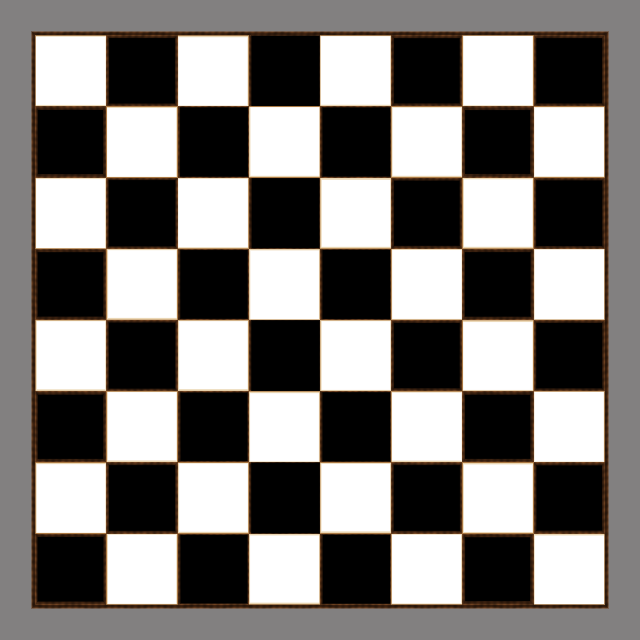
Write a three.js fragment shader that draws this pattern.

```glsl
// Eight by eight checkerboard with worn wooden rims, a thin frame and a grey surround.
varying vec2 vUv;

const float CELLS = 8.0;
const float BOARD_HALF = 0.4450;     // half width of the checkered area
const float FRAME_HALF = 0.4508;     // half width including the frame
const float SOFT = 0.0011;           // edge smoothing, in canvas units
const float CELL_SOFT = 0.010;       // edge smoothing, in cell units
const float DARK_RIM = 0.030;        // mean rim widths, in cell units
const float LIGHT_RIM = 0.018;
const float WEAR_PERIOD = 6.0;       // columns between the widest rims

const vec3 SURROUND = vec3(0.51, 0.50, 0.50);
const vec3 WHITE = vec3(1.0);
const vec3 BLACK = vec3(0.0);
const vec3 DARK_WOOD = vec3(0.20, 0.11, 0.05);
const vec3 WOOD = vec3(0.40, 0.24, 0.12);
const vec3 TAN = vec3(0.66, 0.46, 0.25);
const vec3 CREAM = vec3(0.92, 0.84, 0.70);

float hash(vec2 p) {
  return fract(sin(dot(p, vec2(127.1, 311.7))) * 4375.85);
}

float minOf(vec4 v) {
  return min(min(v.x, v.y), min(v.z, v.w));
}

// Fine wood streaks from layered sines.
float grain(vec2 p) {
  float streaks = sin(p.x * 610.0 + 2.0 * sin(p.y * 83.0))
                + sin(p.y * 570.0 + 2.0 * sin(p.x * 97.0));
  return 1.0 + 0.13 * streaks;
}

// Rim widths of a dark cell: left, bottom, right, top.
vec4 darkRim(vec2 cell) {
  float wear = 0.5 + 0.5 * cos(6.2832 * cell.x / WEAR_PERIOD);
  vec4 width = DARK_RIM * vec4(1.05, 1.5 * wear, 1.35 * wear, 1.5 * wear);
  return width + 0.008 * hash(cell);
}

// Rim widths of a light cell: each side varies on its own.
vec4 lightRim(vec2 cell) {
  vec4 vary = vec4(hash(cell + 3.1), hash(cell + 7.7),
                   hash(cell + 11.3), hash(cell + 17.9));
  return LIGHT_RIM * mix(vec4(0.5), vec4(1.3, 1.7, 1.0, 1.7), vary);
}

vec3 checkerColor(vec2 board, float streaks) {
  vec2 cell = clamp(floor(board), 0.0, CELLS - 1.0);
  vec2 local = board - cell;
  vec4 sides = vec4(local, 1.0 - local);
  float edge = minOf(sides);
  float isLight = mod(cell.x + cell.y, 2.0);

  // Dark cells: brown rim, brighter at the outside.
  vec3 wood = mix(WOOD, DARK_WOOD, smoothstep(0.0, 0.026, edge)) * streaks;
  float darkFill = smoothstep(-CELL_SOFT, CELL_SOFT, minOf(sides - darkRim(cell)));
  vec3 dark = mix(wood, BLACK, darkFill);

  // Light cells: cream rim along a tan seam.
  vec3 pale = mix(TAN, CREAM, smoothstep(0.0, 0.012, edge));
  float lightFill = smoothstep(-CELL_SOFT, CELL_SOFT, minOf(sides - lightRim(cell)));
  vec3 light = mix(pale, WHITE, lightFill);

  return mix(dark, light, isLight);
}

void main() {
  vec2 centered = vUv - 0.5;
  float reach = max(abs(centered.x), abs(centered.y));
  float streaks = grain(vUv);

  // Checkered area.
  vec2 board = (centered / BOARD_HALF * 0.5 + 0.5) * CELLS;
  vec3 color = checkerColor(board, streaks);

  // Frame with a lit outer line.
  vec3 frame = mix(DARK_WOOD, WOOD, smoothstep(FRAME_HALF - 0.003, FRAME_HALF, reach));
  color = mix(color, frame * streaks, smoothstep(BOARD_HALF - SOFT, BOARD_HALF + SOFT, reach));

  // Plain surround.
  color = mix(color, SURROUND, smoothstep(FRAME_HALF - SOFT, FRAME_HALF + SOFT, reach));

  gl_FragColor = vec4(color, 1.0);
}
```
